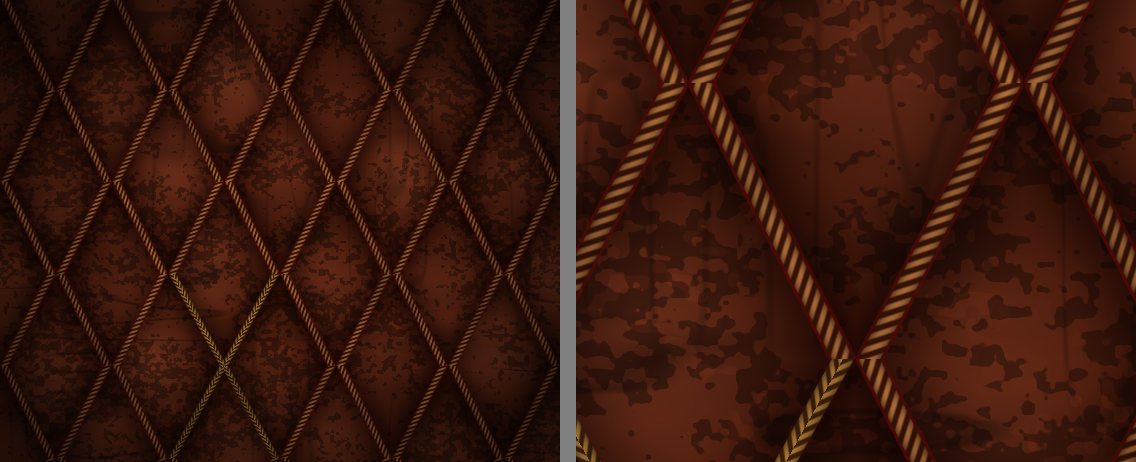
Left, the full canvas; right, a detail of the centre.
A Shadertoy shader for this pattern:

```glsl
const vec2 HALF = vec2(0.1, 0.1642);         // half a lattice repeat, in canvas widths
const vec2 ORIGIN = vec2(0.0, 0.172);
const vec2 MENDED_NODE = vec2(2.0, 0.0);     // the knot retied with braided cord
const float ROPE_RADIUS = 0.0059;
const float ROPE_GAP = 0.0078;               // offset of each rope from its node
const float STITCH_WIDTH = 0.0018;
const float TWIST_PITCH = 0.0094;
const float TWIST_SLANT = 1.0;
const float FLECK_SCALE = 125.0;
const float VIGNETTE = 0.62;

const vec3 DEEP = vec3(0.115, 0.028, 0.010);
const vec3 LEATHER = vec3(0.255, 0.087, 0.036);
const vec3 GLOW = vec3(0.440, 0.195, 0.110);
const vec3 RED_EDGE = vec3(0.330, 0.030, 0.018);
const vec3 ROPE_DARK = vec3(0.190, 0.065, 0.025);
const vec3 ROPE_LIGHT = vec3(0.590, 0.375, 0.195);
const vec3 BRAID_DARK = vec3(0.200, 0.105, 0.035);
const vec3 BRAID_LIGHT = vec3(0.580, 0.410, 0.180);

float hash(vec2 p) {
    return fract(sin(dot(p, vec2(127.1, 311.7))) * 43758.5453);
}

float noise(vec2 p) {
    vec2 i = floor(p), f = fract(p);
    f = f * f * (3.0 - 2.0 * f);
    return mix(mix(hash(i), hash(i + vec2(1, 0)), f.x),
               mix(hash(i + vec2(0, 1)), hash(i + vec2(1, 1)), f.x), f.y);
}

float fbm(vec2 p) {
    float sum = 0.0, amp = 0.5;
    for (int i = 0; i < 4; i++) {
        sum += amp * noise(p);
        p = mat2(1.6, 1.2, -1.2, 1.6) * p + 7.3;
        amp *= 0.5;
    }
    return sum / 0.9375;
}

// Thin wandering line where stretched noise crosses its middle value
float crease(vec2 p) {
    return 1.0 - smoothstep(0.0, 0.07, abs(noise(p) - 0.5));
}

// Padded leather: q is the position from the cell centre
vec3 leather(vec2 p, vec2 q, vec2 id, float ropeDist) {
    float lit = mix(0.35, 0.9, hash(id + 3.7));
    vec2 shift = (vec2(hash(id + 1.3), hash(id + 8.1)) - 0.5) * vec2(0.05, 0.06);
    vec2 r = (q - shift) / vec2(0.085, 0.115);
    vec3 col = mix(DEEP, LEATHER, smoothstep(0.0, 0.05, ropeDist));
    col = mix(col, GLOW, lit * exp(-1.7 * dot(r, r)));

    // Worn flecks, clumped by a broad mask
    float clump = fbm(p * vec2(13.0, 17.0) + 4.0);
    float grain = 0.65 * noise(p * FLECK_SCALE * vec2(0.85, 1.1))
                + 0.35 * noise(p * FLECK_SCALE * 2.1 + 31.0);
    float level = mix(0.78, 0.44, smoothstep(0.25, 0.65, clump));
    float fleck = smoothstep(level - 0.03, level + 0.03, grain);
    col *= 1.0 - 0.34 * fleck;
    float chip = smoothstep(0.70, 0.76, noise(p * FLECK_SCALE * 0.9 + 57.0));
    col += vec3(0.045, 0.017, 0.008) * chip * smoothstep(0.4, 0.6, clump);

    // Creases and stains
    float worn = smoothstep(0.45, 0.65, noise(p * 7.0 + 19.0));
    col *= 1.0 - 0.30 * worn * crease(p * vec2(6.0, 34.0) + 2.0);
    col *= 1.0 - 0.18 * (1.0 - worn) * crease(p * vec2(28.0, 5.0) + 11.0);
    return col * mix(0.82, 1.16, fbm(p * vec2(5.0, 24.0) + 40.0));
}

// Strands wound around the cord; along and across are in canvas widths
vec3 cord(float along, float across, bool braided) {
    float side = clamp(across / ROPE_RADIUS, -1.0, 1.0);
    float lean = braided ? abs(across) * 1.3 : across * TWIST_SLANT;
    float turn = (along - lean) / TWIST_PITCH;
    if (braided && across < 0.0) turn += 0.5;
    float strand = smoothstep(-0.75, 0.85, sin(6.28318 * turn));
    float roundness = sqrt(1.0 - 0.8 * side * side);
    vec3 dark = braided ? BRAID_DARK : ROPE_DARK;
    vec3 light = braided ? BRAID_LIGHT : ROPE_LIGHT;
    return mix(dark, light, strand * roundness) * (0.7 + 0.3 * roundness);
}

void mainImage(out vec4 fragColor, in vec2 fragCoord) {
    vec2 p = fragCoord / iResolution.x;
    float aa = 0.8 / iResolution.x;

    // Fold the lattice into a quarter repeat around the nearest node
    vec2 node = floor((p - ORIGIN) / (2.0 * HALF) + 0.5);
    vec2 local = p - ORIGIN - node * 2.0 * HALF;
    vec2 flip = mix(vec2(-1.0), vec2(1.0), step(0.0, local));
    vec2 f = local * flip;
    bool mended = distance(node, MENDED_NODE) < 0.5;

    // Distance to the rope crossing the quarter
    vec2 a = vec2(mended ? 0.001 : ROPE_GAP, 0.0);
    vec2 span = vec2(HALF.x - ROPE_GAP, HALF.y) - a;
    vec2 dir = normalize(span);
    float along = dot(f - a, dir);
    float across = dot(f - a, vec2(dir.y, -dir.x));
    float d = length(vec2(along - clamp(along, 0.0, length(span)), across));

    // Diamond cell on this side of the rope
    bool beside = f.x / HALF.x > f.y / HALF.y;
    vec2 toCell = flip * (beside ? vec2(1, 0) : vec2(0, 1));
    vec3 col = leather(p, local - toCell * HALF, node * 2.0 + toCell, d);

    // Red stitched edge, then the rope over it
    float edge = 1.0 - smoothstep(-aa, aa, d - ROPE_RADIUS - STITCH_WIDTH);
    float body = 1.0 - smoothstep(-aa, aa, d - ROPE_RADIUS);
    float stitch = mended ? 0.1 : 0.5 + 0.4 * noise(p * 60.0);
    col = mix(col, RED_EDGE, edge * stitch);
    vec3 rope = cord(along * flip.y, across * flip.x, mended);
    col = mix(col, rope * mix(0.8, 1.15, noise(p * 22.0)), body);

    vec2 fromCentre = (fragCoord / iResolution.xy - 0.5) * 2.0;
    col *= 1.0 - VIGNETTE * smoothstep(0.35, 1.5, length(fromCentre));
    fragColor = vec4(col, 1.0);
}
```
